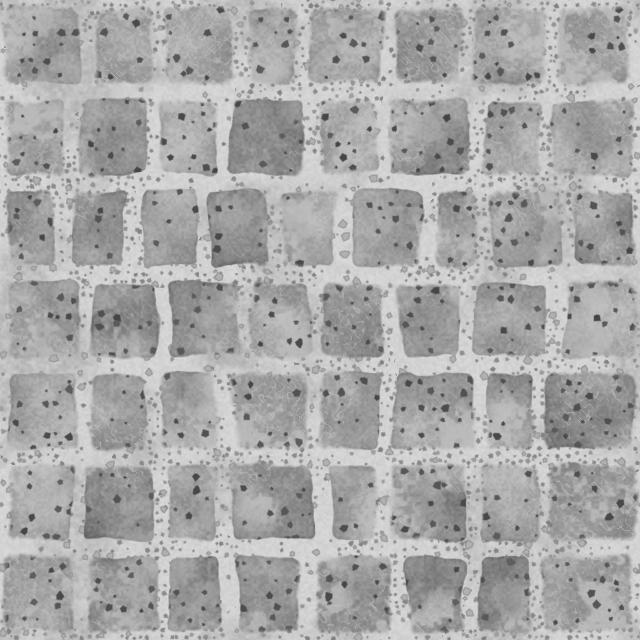
A WebGL 1 fragment shader for this texture:

```glsl
precision highp float;
// Worn grey cobbles: seven rows of uneven rounded setts in pale gritty mortar.
// Jittered joints shape each sett; wrapped noise adds wear, and angular
// pieces scattered on wrapped grids form dark flecks, grit and pebbles.
uniform vec2 u_resolution;

#define ROWS 7.0
#define COLUMNS 8.0
#define CROWDED_ROW 4.0
#define JOINT_JITTER 0.30
#define HALF_HEIGHT 0.0585
#define CORNER 0.011
#define FLECK_GRID 48.0
#define GRIT_GRID 88.0
#define PEBBLE_GRID 42.0
#define MORTAR_TONE 0.825
#define FLECK_TONE 0.27
#define TAU 6.2831853

vec2 hash2(vec2 p) {
    vec3 q = fract(p.xyx * vec3(0.1031, 0.1030, 0.0973));
    q += dot(q, q.yzx + 33.33);
    return fract((q.xx + q.yz) * q.zy);
}

// Value noise that wraps after one canvas
float noise(vec2 uv, vec2 period, float seed) {
    vec2 p = uv * period, i = floor(p), f = fract(p);
    f = f * f * (3.0 - 2.0 * f);
    vec2 a = mod(i, period) + seed, b = mod(i + 1.0, period) + seed;
    return mix(mix(hash2(a).x, hash2(vec2(b.x, a.y)).x, f.x),
               mix(hash2(vec2(a.x, b.y)).x, hash2(b).x, f.x), f.y);
}

float fbm(vec2 uv, float period, float seed) {
    float sum = 0.0, weight = 0.5;
    for (int i = 0; i < 4; i++) {
        sum += weight * noise(uv, vec2(period), seed);
        period *= 2.0;
        weight *= 0.5;
        seed += 17.0;
    }
    return sum / 0.9375;
}

// Scattered angular pieces: signed distance in canvas units and a random tone
vec2 pieces(vec2 uv, float grid, float density, vec2 radii, float seed) {
    vec2 g = uv * grid, cell = floor(g), best = vec2(1.0, 0.0);
    for (int j = -1; j <= 1; j++)
    for (int i = -1; i <= 1; i++) {
        vec2 c = cell + vec2(float(i), float(j));
        vec2 id = mod(c, grid) + seed, h = hash2(id), k = hash2(id + 57.3);
        if (k.x > density) continue;
        vec2 d = g - c - 0.15 - 0.7 * h;
        float r = mix(radii.x, radii.y, k.y);
        float dist = length(d) - 1.15 * r;
        for (int s = 0; s < 5; s++) {
            float turn = float(s) + 0.8 * hash2(id + 7.1 * float(s + 1)).x;
            float a = TAU * (turn / 5.0 + h.x);
            dist = max(dist, dot(d, vec2(cos(a), sin(a))) - 0.8 * r);
        }
        if (dist < best.x) best = vec2(dist, h.y);
    }
    return vec2(best.x / grid, best.y);
}

// Horizontal position of a joint between neighbouring setts
float joint(float column, float row, float count) {
    float k = mod(column, count);
    float jitter = hash2(vec2(k * 3.0 + 11.0, row * 5.0 + 23.0)).x - 0.5;
    float amount = k < 0.5 ? 0.08 : JOINT_JITTER;
    return (column + amount * jitter - 0.15 * k / count) / count;
}

// Signed distance to the sett around p; the sett's random pair goes to look
float sett(vec2 p, out vec2 look) {
    float row = floor(p.y * ROWS), r = mod(row, ROWS);
    float count = COLUMNS + (abs(r - CROWDED_ROW) < 0.5 ? 1.0 : 0.0);
    float c = floor(p.x * count);
    if (p.x < joint(c, r, count)) c -= 1.0;
    else if (p.x > joint(c + 1.0, r, count)) c += 1.0;
    vec2 id = vec2(mod(c, count), r);
    look = hash2(id * 7.0 + 3.0);
    vec2 gap = 0.008 + 0.007 * hash2(id * 5.0 + 41.0);
    vec2 skew = hash2(id * 9.0 + 71.0) - 0.5;
    float left = joint(c, r, count) + gap.x;
    float right = joint(c + 1.0, r, count) - gap.y;
    vec2 d = p - vec2(0.5 * (left + right), (row + 0.5) / ROWS);
    d.x += 0.11 * skew.x * d.y;
    vec2 size = vec2(0.5 * (right - left) + 0.08 * skew.y * d.y, HALF_HEIGHT);
    vec2 q = abs(d) - size + CORNER;
    return length(max(q, 0.0)) + min(max(q.x, q.y), 0.0) - CORNER;
}

void main() {
    vec2 p = gl_FragCoord.xy / u_resolution;
    float px = 1.0 / min(u_resolution.x, u_resolution.y);
    float grain = noise(p, vec2(256.0), 5.0) - 0.5;
    float speckle = noise(p, vec2(150.0), 91.0);

    // Mortar with dusty patches, grit and larger outlined pebbles
    float dust = smoothstep(0.45, 0.7, fbm(p, 9.0, 13.0));
    float tone = MORTAR_TONE - 0.09 * dust * (0.4 + speckle) + 0.05 * grain;
    float gritty = 0.1 + 0.65 * smoothstep(0.62, 0.4, fbm(p, 7.0, 29.0));
    vec2 grit = pieces(p, GRIT_GRID, gritty, vec2(0.15, 0.4), 3.0);
    tone = mix(tone, 0.5 + 0.13 * grit.y, smoothstep(px, -px, grit.x));
    vec2 pebble = pieces(p, PEBBLE_GRID, 0.22, vec2(0.16, 0.32), 151.0);
    float rim = smoothstep(-0.003, 0.0, pebble.x);
    tone = mix(tone, 0.69 - 0.13 * rim, smoothstep(px, -px, pebble.x));

    // Sett outline, roughened and crumbling in places
    vec2 wobble = vec2(fbm(p, 18.0, 37.0), fbm(p, 18.0, 83.0)) - 0.5;
    vec2 look;
    float edge = sett(p + 0.017 * wobble, look);
    float worn = smoothstep(0.36, 0.62, fbm(p, 10.0, 61.0) + 0.12 * (look.y - 0.5));
    float fringe = px + 0.004 * worn;
    float stone = smoothstep(fringe, -fringe, edge + 0.003 * worn * speckle);

    // Stone face: clouds, fine pale scratches, bleached blotches, darker rim
    float face = 0.53 + 0.09 * look.x + 0.3 * (fbm(p, 14.0, 47.0) - 0.5);
    face += 0.06 * worn + 0.08 * grain - 0.05 * smoothstep(-0.008, 0.0, edge);
    vec2 slant = look.x > 0.5 ? vec2(p.x + p.y, p.y - p.x) : vec2(p.x - p.y, p.x + p.y);
    float ridge = abs(noise(slant, vec2(70.0, 140.0), 19.0) - 0.5);
    float scratch = smoothstep(0.13, 0.02, ridge) * smoothstep(0.3, 0.6, speckle);
    face = mix(face, 0.75, 0.6 * scratch * (0.2 + 0.8 * worn));
    float bleach = smoothstep(0.53, 0.68, fbm(p, 15.0, 103.0) + 0.2 * (speckle - 0.5));
    face = mix(face, 0.75, 0.75 * bleach * (0.4 + 0.6 * worn));

    // Dark mineral flecks
    vec2 fleck = pieces(p, FLECK_GRID, 0.42, vec2(0.1, 0.34), 211.0);
    face = mix(face, FLECK_TONE + 0.1 * fleck.y, smoothstep(px, -px, fleck.x));

    gl_FragColor = vec4(vec3(mix(tone, face, stone)), 1.0);
}
```
